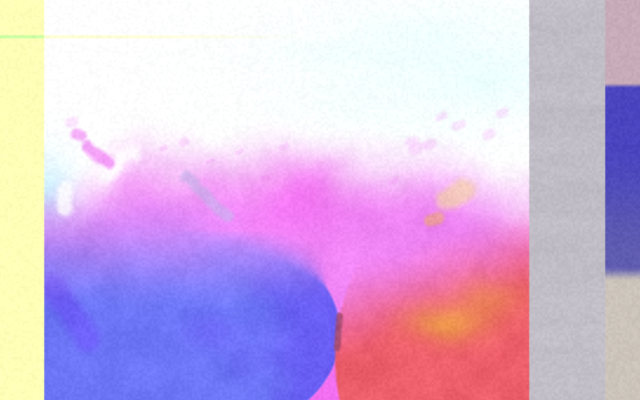
Write a Shadertoy shader that draws this background.

```glsl
// An abstract wash of white, magenta, blue and red between flat vertical strips.
// Soft masks along noise-warped fronts mix the pigments; capsule-shaped dabs,
// a loop of hashed specks and layered value noise add the paint texture.

const float ASPECT = 1.6;
const float YELLOW_END = 0.1105, WASH_END = 1.323, GREY_END = 1.513;
const float GRAIN = 0.045;
const float WARP = 0.035;
const int SPECKS = 22;
const vec2 BLUE_CENTER = vec2(0.521, 0.167);
const vec2 BLUE_RADIUS = vec2(0.329, 0.256);

const vec3 PAPER = vec3(1.0, 1.0, 1.0);
const vec3 ICE = vec3(0.92, 1.0, 1.0);
const vec3 YELLOW = vec3(1.0, 1.0, 0.72);
const vec3 LIME = vec3(0.80, 1.0, 0.64);
const vec3 MAGENTA = vec3(0.94, 0.52, 0.96);
const vec3 HOT_PINK = vec3(0.96, 0.42, 0.95);
const vec3 LAVENDER = vec3(0.72, 0.53, 0.97);
const vec3 BLUE = vec3(0.42, 0.46, 0.96);
const vec3 VIOLET = vec3(0.41, 0.32, 0.96);
const vec3 RED = vec3(0.93, 0.37, 0.42);
const vec3 AMBER = vec3(0.93, 0.62, 0.28);
const vec3 GREY = vec3(0.755, 0.74, 0.775);
const vec3 MAUVE = vec3(0.78, 0.67, 0.72);
const vec3 INDIGO = vec3(0.29, 0.27, 0.75);
const vec3 SLATE = vec3(0.37, 0.36, 0.69);
const vec3 BEIGE = vec3(0.80, 0.77, 0.73);

// Integer hash of a lattice cell, 0 to 1
float hash(vec2 cell) {
    uvec2 q = uvec2(ivec2(cell)) * uvec2(1597334673u, 3812015801u);
    uint n = (q.x ^ q.y) * 1597334673u;
    n = (n ^ (n >> 15)) * 2246822519u;
    return float((n ^ (n >> 13)) >> 8) / 16777216.0;
}

float noise(vec2 p) {
    vec2 i = floor(p), f = fract(p);
    f = f * f * (3.0 - 2.0 * f);
    return mix(mix(hash(i), hash(i + vec2(1, 0)), f.x),
               mix(hash(i + vec2(0, 1)), hash(i + vec2(1, 1)), f.x), f.y);
}

float fbm(vec2 p) {
    float sum = 0.0, amp = 0.5;
    for (int i = 0; i < 4; i++) {
        sum += amp * noise(p);
        p = p * 2.03 + 17.0;
        amp *= 0.5;
    }
    return sum;
}

// Falls from 1 below lo to 0 above hi
float fall(float lo, float hi, float v) { return 1.0 - smoothstep(lo, hi, v); }

float glow(vec2 p, vec2 center, vec2 radius) {
    vec2 q = (p - center) / radius;
    return exp(-dot(q, q));
}

// Soft capsule stroke from a to b
float dab(vec2 p, vec2 a, vec2 b, float radius) {
    vec2 ab = b - a;
    float t = clamp(dot(p - a, ab) / dot(ab, ab), 0.0, 1.0);
    return fall(radius * 0.4, radius * 1.4, length(p - a - ab * t));
}

vec3 wash(vec2 p) {
    vec2 warp = vec2(fbm(p * 9.0), fbm(p * 9.0 + 40.0)) - 0.47;
    vec2 q = p + WARP * warp;

    // Pale sky and the pink front
    float streaks = fbm(p * vec2(4.0, 16.0) + 5.0);
    vec3 col = mix(PAPER, ICE, glow(q, vec2(1.12, 0.83), vec2(0.40, 0.15)) * (0.4 + streaks));
    col = mix(col, vec3(0.76, 0.94, 1.0), 0.9 * glow(q, vec2(0.11, 0.49), vec2(0.07, 0.11)));
    float sides = 0.12 * fall(0.11, 0.36, p.x) + 0.10 * smoothstep(1.05, 1.32, p.x);
    float front = fall(0.44, 0.70, q.y + sides + 0.06 * warp.y);
    col = mix(col, MAGENTA, front);
    col = mix(col, HOT_PINK, 0.7 * glow(q, vec2(0.75, 0.51), vec2(0.12, 0.09)));
    col = mix(col, HOT_PINK, 0.8 * fall(0.0, 0.3, p.y));

    // Blue mass: soft above, crisp along its rounded right side
    float dy = (p.y - BLUE_CENTER.y) / BLUE_RADIUS.y;
    float side = p.x - BLUE_CENTER.x - BLUE_RADIUS.x * sqrt(max(1.0 - dy * dy, 0.0));
    float width = mix(0.005, 0.16, smoothstep(0.27, 0.44, p.y));
    float body = fall(-width, width, side);
    col = mix(col, LAVENDER, body * fall(0.34, 0.54, q.y));
    vec3 blue = mix(BLUE, VIOLET, 0.65 * smoothstep(0.55, 0.85, p.x + 0.3 * warp.x));
    blue = mix(blue, VIOLET, 0.7 * dab(q, vec2(0.13, 0.28), vec2(0.22, 0.15), 0.035));
    blue = mix(blue, VIOLET, 0.4 * glow(q, vec2(0.53, 0.17), vec2(0.07, 0.05)));
    col = mix(col, blue, body * fall(0.22, 0.43, q.y));

    // Red mass with amber light
    float redEdge = p.x - 0.838 - (p.y - 0.104) * (p.y - 0.104);
    float redTop = fall(0.08, 0.34, q.y - 0.35 * (q.x - 0.85));
    float red = smoothstep(-0.005, 0.005, redEdge) * redTop;
    col = mix(col, RED, red);
    col = mix(col, AMBER, 0.85 * glow(q, vec2(1.12, 0.195), vec2(0.09, 0.045)));
    col = mix(col, AMBER, 0.45 * glow(q, vec2(1.22, 0.25), vec2(0.08, 0.05)));
    col = mix(col, vec3(0.62, 0.28, 0.42), 0.8 * dab(p, vec2(0.849, 0.21), vec2(0.843, 0.13), 0.009));

    // Brush dabs
    col = mix(col, PAPER, 0.8 * dab(q, vec2(0.16, 0.53), vec2(0.165, 0.48), 0.02));
    col = mix(col, PAPER, 0.8 * dab(q, vec2(0.26, 0.57), vec2(0.32, 0.61), 0.024));
    col = mix(col, MAGENTA, 0.75 * dab(q, vec2(0.215, 0.635), vec2(0.27, 0.59), 0.014));
    col = mix(col, MAGENTA, 0.65 * dab(q, vec2(0.19, 0.662), vec2(0.20, 0.658), 0.014));
    col = mix(col, vec3(0.74, 0.68, 0.90), 0.6 * dab(q, vec2(0.465, 0.56), vec2(0.575, 0.46), 0.015));
    col = mix(col, vec3(0.95, 0.80, 0.68), 0.8 * dab(q, vec2(1.12, 0.50), vec2(1.16, 0.525), 0.028));
    col = mix(col, vec3(0.95, 0.65, 0.58), 0.8 * dab(q, vec2(1.075, 0.447), vec2(1.10, 0.455), 0.015));

    // Specks along the pink front
    for (int i = 0; i < SPECKS; i++) {
        float k = float(i);
        vec2 c = vec2(mix(0.15, 1.30, hash(vec2(k, 3))), mix(0.45, 0.72, hash(vec2(k, 7))));
        float s = dab(q, c, c + vec2(0.01, 0.004), mix(0.005, 0.014, hash(vec2(k, 11))));
        col = mix(col, MAGENTA, 0.22 * s);
    }
    return col + 0.10 * (fbm(p * 14.0) - 0.47) * front;
}

void mainImage(out vec4 fragColor, in vec2 fragCoord) {
    vec2 p = fragCoord / iResolution.xy * vec2(ASPECT, 1.0);
    float aa = ASPECT / iResolution.x;
    float line = fall(0.002, 0.006, abs(p.y - 0.908));

    // Strips from left to right
    vec3 yellow = mix(YELLOW, LIME, line);
    vec3 paint = mix(wash(p), YELLOW, 0.6 * line * fall(0.2, 0.85, p.x));
    vec3 grey = GREY + 0.05 * (fbm(p * vec2(5.0, 25.0)) - 0.47);
    vec3 band = mix(SLATE, INDIGO, smoothstep(0.35, 0.65, p.y));
    vec3 right = mix(BEIGE, band, smoothstep(0.295, 0.335, p.y));
    right = mix(right, MAUVE, smoothstep(0.779, 0.793, p.y));

    vec3 col = mix(yellow, paint, smoothstep(-aa, aa, p.x - YELLOW_END));
    col = mix(col, grey, smoothstep(-aa, aa, p.x - WASH_END));
    col = mix(col, right, smoothstep(-aa, aa, p.x - GREY_END));

    // Fine grain
    col += GRAIN * (noise(p * 170.0) - 0.5);
    fragColor = vec4(clamp(col, 0.0, 1.0), 1.0);
}
```
